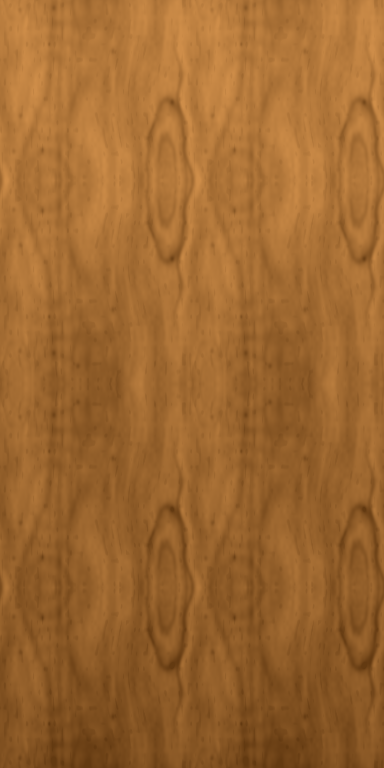
Reproduce this texture procedurally as a Shadertoy shader.

```glsl
const float REPEATS_X = 2.0;
const float PERIOD_Y = 0.53;          // mirrored pair, in canvas heights
const vec3 DARK_WOOD = vec3(0.47, 0.29, 0.11);
const vec3 LIGHT_WOOD = vec3(0.74, 0.50, 0.25);
const float LIGHT_BOTTOM = 0.13;
const float LIGHT_TOP = 1.03;
const float FIGURE_GAIN = 0.62;
const float CONTOUR_GAIN = 0.055;
const float FIBRE_GAIN = 0.26;
const float PORE_GAIN = 0.15;
const float KNOT_GAIN = 0.35;

// Growth-ring eyes: centre x, centre y, radius x, radius y
const int EYES = 4;
const vec4 EYE_SHAPE[EYES] = vec4[EYES](
    vec4(0.48, 0.0, 0.135, 0.56), vec4(0.87, 0.0, 0.098, 0.41),
    vec4(0.08, 1.0, 0.075, 0.22), vec4(0.50, 1.0, 0.120, 0.40));
const float EYE_GAIN[EYES] = float[EYES](0.15, 0.36, 0.09, 0.12);

// Broad streaks: centre x, width, centre y, brightness
const int STREAKS = 7;
const vec4 STREAK[STREAKS] = vec4[STREAKS](
    vec4(0.27, 0.035, 0.80, -0.24), vec4(0.48, 0.130, 1.00, -0.24),
    vec4(0.70, 0.060, 0.90, 0.14), vec4(0.48, 0.090, 0.00, 0.15),
    vec4(0.33, 0.025, 0.20, -0.18), vec4(0.08, 0.110, 0.75, 0.12),
    vec4(0.72, 0.030, 0.15, -0.12));

float hash(vec2 p) {
    uvec2 q = uvec2(ivec2(p) + 512) * uvec2(1597u, 3571u);
    uint n = (q.x ^ q.y) * 747796u;
    n = (n ^ (n >> 15)) * 277803u;
    return float((n ^ (n >> 13)) & 65535u) / 65535.0;
}

// Value noise that wraps across x after cells.x cells
float noise(vec2 p, vec2 cells) {
    p *= cells;
    vec2 i = floor(p), f = p - i;
    f = f * f * (3.0 - 2.0 * f);
    float x0 = mod(i.x, cells.x), x1 = mod(i.x + 1.0, cells.x);
    return mix(mix(hash(vec2(x0, i.y)), hash(vec2(x1, i.y)), f.x),
               mix(hash(vec2(x0, i.y + 1.0)), hash(vec2(x1, i.y + 1.0)), f.x), f.y);
}

float wrapDelta(float x) { return fract(x + 0.5) - 0.5; }

float bump(float x, float width) { return exp(-x * x / (width * width)); }

// Irregular nested rings, broken along their length
float eyeRings(vec2 p, vec4 eye) {
    vec2 q = vec2(wrapDelta(p.x - eye.x), p.y - eye.y) / eye.zw;
    float wobble = 0.7 * noise(p, vec2(9.0, 6.0)) + 0.3 * noise(p, vec2(20.0, 14.0)) - 0.5;
    float d = length(q) + 0.42 * wobble;
    float broken = 0.15 + 1.1 * noise(p + 0.37, vec2(11.0, 5.0));
    float rim = bump(d - 1.0, 0.09) + 0.4 * bump(d - 0.88, 0.16);
    float core = 0.75 * bump(d - 0.45, 0.09) + 0.25 * bump(d - 0.2, 0.06);
    return broken * (rim + core) - 0.4 * bump(d - 0.68, 0.13) - 0.3 * bump(d - 1.22, 0.12);
}

// Grain coordinate pushed aside by the eyes
vec2 bendGrain(vec2 p) {
    vec2 bent = p;
    for (int i = 0; i < EYES; i++) {
        vec4 eye = EYE_SHAPE[i];
        vec2 q = vec2(wrapDelta(p.x - eye.x), p.y - eye.y) / eye.zw;
        bent.x -= 0.45 * eye.z * q.x * exp(-dot(q, q) * 0.8);
    }
    bent.x += 0.07 * (noise(p, vec2(3.0, 2.5)) - 0.5);
    return bent;
}

// Winding dark veins with pale wood beside them
float veins(vec2 p) {
    float wave = 0.035 * (noise(p, vec2(4.0, 7.0)) - 0.5);
    float edge = wrapDelta(p.x - 0.985 + 0.06 * smoothstep(0.05, 0.5, p.y)
                           - 0.012 * cos(p.y * 24.0) + wave);
    float branch = wrapDelta(p.x - 0.04 - 0.17 * smoothstep(-0.1, 0.65, p.y) + wave);
    float fade = 1.0 - smoothstep(0.4, 0.85, p.y);
    float edgeTone = 0.30 * bump(edge - 0.028, 0.022) - 0.32 * bump(edge, 0.011);
    float branchTone = 0.17 * bump(branch, 0.028) - 0.20 * bump(branch - 0.05, 0.018);
    float patchy = 0.45 + 0.9 * noise(p + 0.8, vec2(6.0, 5.0));
    return fade * patchy * (edgeTone + branchTone);
}

// Sparse small dark knots, one candidate per cell
float knots(vec2 p) {
    vec2 grid = vec2(6.0, 4.0);
    vec2 cell = floor(p * grid);
    vec2 offset = 0.25 + 0.5 * vec2(hash(cell + 31.0), hash(cell + 67.0));
    vec2 q = (fract(p * grid) - offset) / grid;
    return step(0.75, hash(cell + 11.0)) * exp(-dot(q * q, vec2(9000.0, 4500.0)));
}

void mainImage(out vec4 fragColor, in vec2 fragCoord) {
    vec2 uv = fragCoord / iResolution.xy;

    // Tile across, mirror up and down; y is 1 at the canvas centre
    float mirrored = 1.0 - 2.0 * abs(fract((uv.y - 0.5) / PERIOD_Y + 0.5) - 0.5);
    vec2 p = vec2(fract(uv.x * REPEATS_X), mirrored);
    vec2 grain = bendGrain(p);

    // Broad figure, contour lines and fine fibres
    float figure = 0.50 * noise(grain, vec2(10.0, 1.8))
                 + 0.32 * noise(grain + 0.21, vec2(24.0, 3.5))
                 + 0.18 * noise(grain + 0.43, vec2(7.0, 9.0)) - 0.5;
    float contour = sin(40.0 * noise(grain + 0.13, vec2(5.0, 1.7)) + 6.0 * figure);
    float fibre = 0.6 * noise(grain, vec2(48.0, 8.0))
                + 0.4 * noise(p + 0.3, vec2(64.0, 40.0)) - 0.5;
    float pore = smoothstep(0.70, 0.95, noise(grain + 0.6, vec2(64.0, 26.0)));
    float tone = FIGURE_GAIN * figure + CONTOUR_GAIN * contour
               + FIBRE_GAIN * fibre - PORE_GAIN * pore;

    for (int i = 0; i < STREAKS; i++) {
        vec4 s = STREAK[i];
        tone += s.w * bump(wrapDelta(grain.x - s.x), s.y) * bump(p.y - s.z, 0.45);
    }
    for (int i = 0; i < EYES; i++) tone -= EYE_GAIN[i] * eyeRings(p, EYE_SHAPE[i]);
    tone += veins(p) - KNOT_GAIN * knots(p);

    // Light falls from the top, with slightly shaded borders
    float light = mix(LIGHT_BOTTOM, LIGHT_TOP, uv.y);
    vec2 border = min(uv, 1.0 - uv);
    light -= 0.08 * exp(-border.x * 30.0) + 0.12 * exp(-border.y * 50.0);

    vec3 wood = mix(DARK_WOOD, LIGHT_WOOD, clamp(light + tone, -0.3, 1.25));
    fragColor = vec4(wood, 1.0);
}
```
